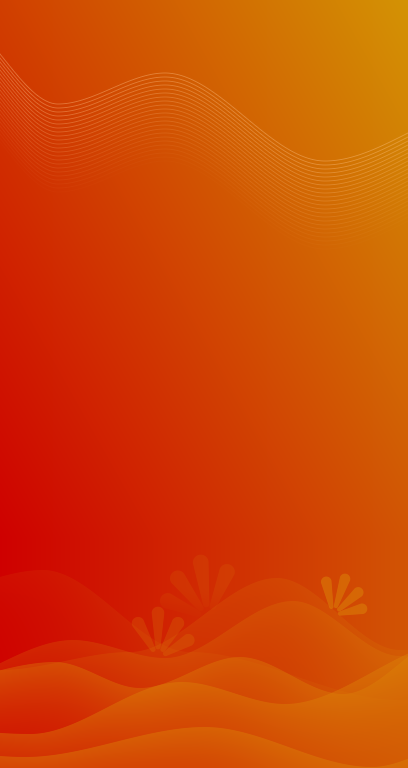
A WebGL 1 fragment shader for this background:

```glsl
precision highp float;
// A warm red-to-gold gradient with a ribbon of fine wavy lines near the top
// and translucent dunes with fan-shaped fronds at the bottom. Curves are
// smoothstep chains between crests and troughs; fronds are tapered capsules.

uniform vec2 u_resolution;

#define GRID vec2(408.0, 768.0)    // layout units, y pointing down
#define LINE_COUNT 23.0
#define LINE_GAP 4.0
#define LINE_WIDTH 0.8
#define LINE_ALPHA 0.42
#define LINE_COLOR vec3(1.0, 0.78, 0.55)
#define DUNE_COLOR vec3(0.86, 0.52, 0.03)
#define DUNE_FADE 52.0             // depth over which a dune dissolves
#define PETAL_STEP 0.52            // angle between petals, radians

// Smooth curve through six alternating crests and troughs.
float wave(float x, vec3 xa, vec3 ya, vec3 xb, vec3 yb) {
  float y = ya.x;
  y += (ya.y - ya.x) * smoothstep(xa.x, xa.y, x);
  y += (ya.z - ya.y) * smoothstep(xa.y, xa.z, x);
  y += (yb.x - ya.z) * smoothstep(xa.z, xb.x, x);
  y += (yb.y - yb.x) * smoothstep(xb.x, xb.y, x);
  y += (yb.z - yb.y) * smoothstep(xb.y, xb.z, x);
  return y;
}

float ribbonEdge(float x) {
  return wave(x, vec3(-50.0, 58.0, 165.0), vec3(14.0, 104.0, 73.0),
              vec3(325.0, 491.0, 600.0), vec3(161.0, 105.0, 105.0));
}

// Evenly stacked copies of the ribbon edge, fading with depth.
float ribbon(vec2 p, float px) {
  float depth = p.y - ribbonEdge(p.x);
  float slope = ribbonEdge(p.x + 0.5) - ribbonEdge(p.x - 0.5);
  float index = clamp(floor(depth / LINE_GAP + 0.5), 0.0, LINE_COUNT - 1.0);
  float d = abs(depth - index * LINE_GAP) / sqrt(1.0 + slope * slope);
  float cover = clamp(0.5 + (0.5 * LINE_WIDTH - d) / px, 0.0, 1.0);
  return cover * LINE_ALPHA * (1.0 - index / LINE_COUNT);
}

// Fill below an edge, strongest at the crest.
vec3 dune(vec3 color, float depth, float alpha, float px) {
  float inside = smoothstep(-0.6 * px, 0.6 * px, depth);
  return mix(color, DUNE_COLOR, alpha * inside * exp(-max(depth, 0.0) / DUNE_FADE));
}

// Four petals around a base; the petal numbered "tallest" is the longest.
float fan(vec2 q, float startAngle, float size, float tallest, float px) {
  float d = 1e3;
  for (int i = 0; i < 4; i++) {
    float k = float(i);
    float angle = startAngle + k * PETAL_STEP;
    float len = size * (1.0 - 0.11 * abs(k - tallest));
    vec2 axis = vec2(sin(angle), -cos(angle));
    float along = clamp(dot(q, axis), 0.25 * len, len);
    float radius = size * mix(0.03, 0.14, along / len);
    d = min(d, length(q - axis * along) - radius);
  }
  return 1.0 - smoothstep(-0.6 * px, 0.6 * px, d);
}

void main() {
  vec2 uv = gl_FragCoord.xy / u_resolution;
  vec2 p = vec2(uv.x, 1.0 - uv.y) * GRID;
  float px = GRID.x / u_resolution.x;

  // Background: green rises to the right and towards the top.
  float rise = max(uv.y - 0.3, 0.0) / 0.7;
  float green = 0.33 * uv.x + 0.245 * rise;
  vec3 color = vec3(0.81 + 0.03 * green, green, 0.015 * uv.x);

  color = mix(color, LINE_COLOR, ribbon(p, px));

  // Distant hills.
  float leftHill = wave(p.x, vec3(-100.0, 43.0, 190.0), vec3(602.0, 570.0, 652.0),
                        vec3(400.0, 500.0, 600.0), vec3(700.0));
  float rightHill = wave(p.x, vec3(0.0, 130.0, 277.0), vec3(670.0, 652.0, 578.0),
                         vec3(400.0, 500.0, 600.0), vec3(650.0));
  color = dune(color, p.y - leftHill, 0.1, px);
  color = dune(color, p.y - rightHill, 0.16, px);

  // Fronds rooted behind the middle dune.
  float middle = wave(p.x, vec3(-80.0, 73.0, 165.0), vec3(690.0, 640.0, 658.0),
                      vec3(293.0, 400.0, 500.0), vec3(601.0, 656.0, 640.0));
  float above = 1.0 - smoothstep(-0.6 * px, 0.6 * px, p.y - middle);
  float backFan = fan(p - vec2(208.0, 618.0), -1.17, 56.0, 2.0, px);
  float leftFan = fan(p - vec2(158.0, 658.0), -0.52, 45.0, 1.0, px);
  float rightFan = fan(p - vec2(333.0, 615.0), -0.2, 38.0, 1.0, px);
  backFan *= 1.0 - smoothstep(585.0, 625.0, p.y);
  color = mix(color, DUNE_COLOR, above * 0.14 * backFan);
  color = mix(color, DUNE_COLOR, above * 0.22 * leftFan);
  color = mix(color, DUNE_COLOR, above * 0.5 * rightFan);
  color = dune(color, p.y - middle, 0.22, px);

  // Foreground dunes, back to front.
  float upper = wave(p.x, vec3(-80.0, 55.0, 140.0), vec3(685.0, 662.0, 688.0),
                     vec3(240.0, 343.0, 460.0), vec3(657.0, 694.0, 630.0));
  float lower = wave(p.x, vec3(-80.0, 30.0, 182.0), vec3(728.0, 734.0, 682.0),
                     vec3(285.0, 460.0, 600.0), vec3(704.0, 640.0, 640.0));
  float front = wave(p.x, vec3(-80.0, 25.0, 205.0), vec3(750.0, 757.0, 727.0),
                     vec3(372.0, 470.0, 600.0), vec3(767.0, 740.0, 740.0));
  color = dune(color, p.y - upper, 0.36, px);
  color = dune(color, p.y - lower, 0.4, px);
  color = dune(color, p.y - front, 0.42, px);

  gl_FragColor = vec4(color, 1.0);
}
```
